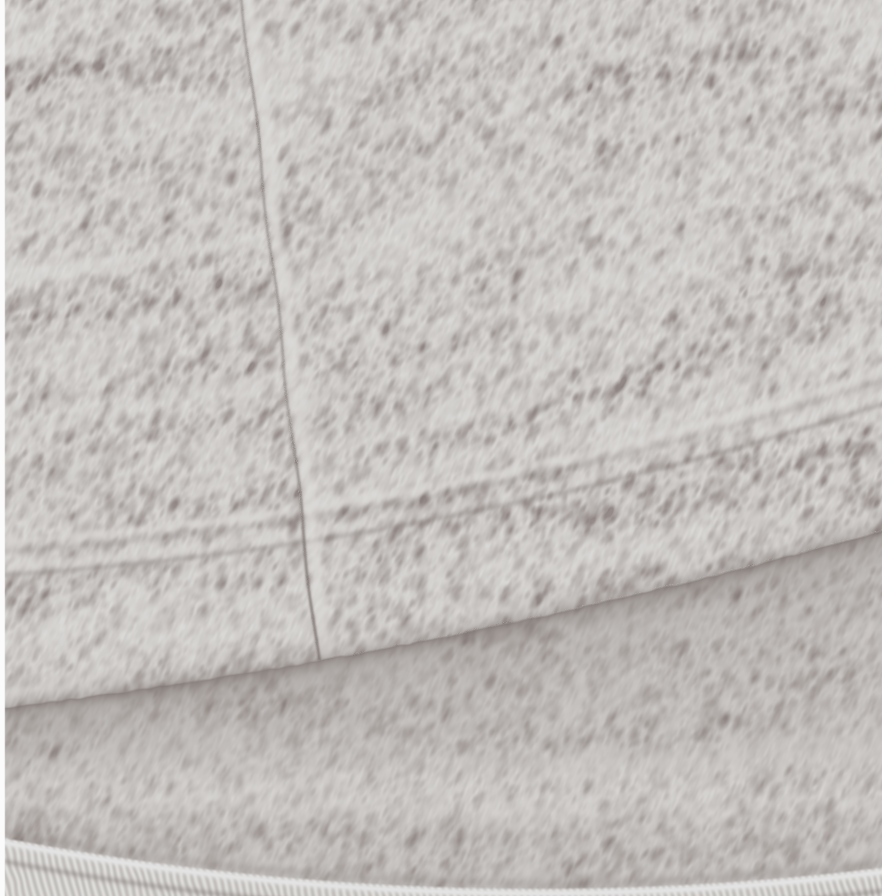
A Shadertoy shader for this texture:

```glsl
// Pale heathered knit: two joined panels, a curved double hem and a stitched edge below.

const vec3 PALE = vec3(0.845, 0.838, 0.828);
const vec3 FLECK = vec3(0.555, 0.515, 0.505);
const vec3 SHADE = vec3(0.43, 0.39, 0.375);
const vec3 BACKDROP = vec3(0.985);
const vec2 FLECK_GRID = vec2(105.0, 66.0);
const float FLECK_LEAN = 0.38;
const float FLECK_GAIN = 0.97;
const float LEFT_SLOPE = 0.13;
const float RIGHT_SLOPE = 0.235;
const float LOWER_SLOPE = 0.02;
const float FOLD_GAP = 0.034;
const float STITCHES = 130.0;

float hash(vec2 p) {
    vec3 q = fract(p.xyx * 0.1031);
    q += dot(q, q.yzx + 33.33);
    return fract((q.x + q.y) * q.z);
}

float valueNoise(vec2 p) {
    vec2 i = floor(p), f = fract(p);
    f = f * f * (3.0 - 2.0 * f);
    return mix(mix(hash(i), hash(i + vec2(1, 0)), f.x),
               mix(hash(i + vec2(0, 1)), hash(i + vec2(1, 1)), f.x), f.y);
}

// Soft cellular spots of random strength
float flecks(vec2 p) {
    vec2 cell = floor(p), f = fract(p);
    float sum = 0.0;
    for (int y = -1; y <= 1; y++)
    for (int x = -1; x <= 1; x++) {
        vec2 o = vec2(x, y), id = cell + o + 200.0;
        vec2 centre = vec2(hash(id), hash(id + 71.7));
        float strength = hash(id + 137.3);
        sum += strength * strength * (1.0 - smoothstep(0.1, 0.95, length(o + centre - f)));
    }
    return sum;
}

float ridge(float d, float width) { return exp(-d * d / (width * width)); }

// Soft streak along the line a-b, fading at its ends
float streak(vec2 p, vec2 a, vec2 b, float width) {
    vec2 d = b - a;
    float t = dot(p - a, d) / dot(d, d);
    float offset = length(p - a - d * t);
    return ridge(offset, width) * smoothstep(-0.08, 0.08, t) * (1.0 - smoothstep(0.9, 1.08, t));
}

float hemEdge(float x) { return 0.210 + x * (0.120 + 0.0825 * x); }
float foldLine(float x) { return 0.395 + x * (0.065 + 0.131 * x); }
float lowerEdge(float x) { return 0.008 + 0.16 * (x - 0.6) * (x - 0.6); }

// Dark yarn streaks and one pale one on the upper panels
float yarnStreaks(vec2 p) {
    float s = streak(p, vec2(0.332, 0.604), vec2(0.625, 0.682), 0.008);
    s += streak(p, vec2(0.63, 0.822), vec2(0.99, 0.892), 0.010);
    s += streak(p, vec2(0.55, 0.530), vec2(0.81, 0.598), 0.009);
    s += streak(p, vec2(0.30, 0.863), vec2(0.42, 0.888), 0.008);
    s += streak(p, vec2(0.30, 0.816), vec2(0.40, 0.840), 0.009);
    s += streak(p, vec2(0.55, 0.322), vec2(0.73, 0.364), 0.012);
    s += streak(p, vec2(0.00, 0.900), vec2(0.20, 0.945), 0.008);
    return s - 1.2 * streak(p, vec2(0.00, 0.688), vec2(0.30, 0.735), 0.009);
}

void mainImage(out vec4 fragColor, in vec2 fragCoord) {
    vec2 p = fragCoord / iResolution.y;
    float px = 1.0 / iResolution.y;
    float hem = p.y - hemEdge(p.x) - 0.002 * (valueNoise(p * 90.0) - 0.5);
    float upper = smoothstep(-1.5 * px, 1.5 * px, hem);
    float seam = p.x - 0.270 - 0.1155 * (1.0 - p.y) - 0.0015 * sin(p.y * 31.0);
    float right = smoothstep(-0.002, 0.002, seam);

    // Knit direction and yarn density of each panel
    float slope = mix(LOWER_SLOPE, mix(LEFT_SLOPE, RIGHT_SLOPE, right), upper);
    float across = p.y - slope * p.x + 0.004 * sin(p.x * 9.0 + p.y * 13.0);
    vec2 course = vec2(p.x, across) + 7.0 * right * upper;
    float density = 0.6 * valueNoise(course * vec2(4.0, 36.0)) + 0.4 * valueNoise(course * vec2(9.0, 19.0));
    density = 0.62 + 0.95 * (density - 0.5) + 0.30 * yarnStreaks(p) * upper;

    // Heathered flecks and fine fibres
    vec2 lean = vec2(p.x - FLECK_LEAN * p.y, p.y);
    float spots = 0.65 * flecks(lean * FLECK_GRID) + 0.35 * flecks(lean * FLECK_GRID * 1.9 + 31.0);
    float ink = FLECK_GAIN * spots * max(density, 0.08) + 0.10 * max(density - 0.4, 0.0);
    ink *= mix(0.72, 1.0, upper);
    vec3 col = mix(PALE, FLECK, clamp(ink, 0.0, 0.95));
    col += 0.045 * (valueNoise(lean * vec2(330.0, 120.0)) - 0.5);

    // Raised hem folds, crossing the vertical seam
    float fold = p.y - foldLine(p.x);
    float foldLight = ridge(fold, 0.006) + 0.6 * ridge(fold + FOLD_GAP - 0.007, 0.006);
    float foldDark = 0.6 * ridge(fold + 0.011, 0.005) + ridge(fold + FOLD_GAP + 0.003, 0.004);
    col = mix(col, PALE + 0.02, 0.55 * foldLight * upper);
    col = mix(col, SHADE, 0.24 * foldDark * upper);
    float seamShade = ridge(seam, 0.0022) * mix(0.6, 0.38, smoothstep(0.35, 0.55, p.y));
    col = mix(col, PALE + 0.025, 0.6 * ridge(seam - 0.010, 0.008) * upper);
    col = mix(col, SHADE, seamShade * upper);

    // Rolled hem and the shadow it throws
    col = mix(col, SHADE, upper * 0.36 * exp(-max(hem, 0.0) / 0.010));
    float below = max(-hem, 0.0);
    float shadow = 0.13 + 0.22 * exp(-below / 0.05) + 0.38 * exp(-below / 0.008);
    shadow -= 0.10 * ridge(p.y - 0.115, 0.03);
    col = mix(col, SHADE, shadow * (1.0 - upper));

    // Overlocked lower edge with slanted stitches
    float edge = lowerEdge(p.x) - p.y;
    float thread = 0.5 + 0.5 * sin(6.28318 * STITCHES * (p.x + 0.25 * p.y) + 2.0 * valueNoise(p * 60.0));
    vec3 stitched = mix(vec3(0.70, 0.685, 0.67), vec3(0.87, 0.865, 0.855), 0.35 + 0.65 * thread);
    stitched = mix(stitched, vec3(0.89), ridge(edge - 0.005, 0.004));
    stitched = mix(stitched, SHADE, 0.3 * ridge(edge - 0.026, 0.004));
    col = mix(col, SHADE, 0.18 * ridge(edge + 0.006, 0.007));
    col = mix(col, stitched, smoothstep(-0.002, 0.002, edge));

    // Bare strip at the left border
    col = mix(BACKDROP, col, smoothstep(0.0055 - px, 0.0055 + px, p.x));
    fragColor = vec4(clamp(col, 0.0, 1.0), 1.0);
}
```
